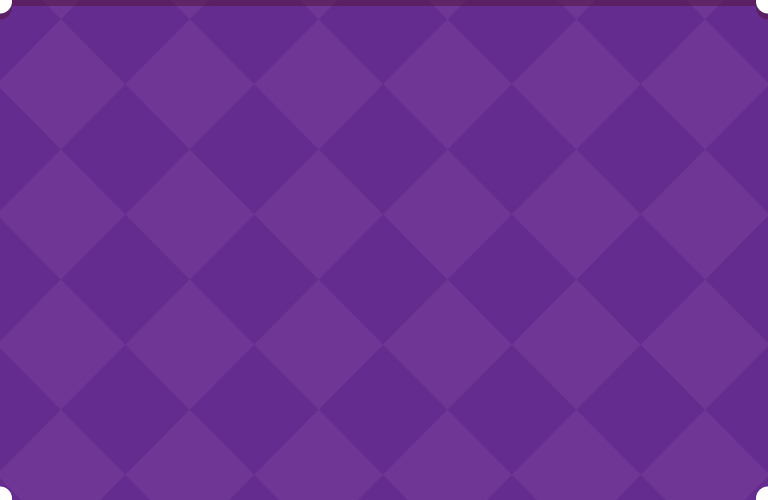
Write a WebGL 2 fragment shader that draws this pattern.

```glsl
#version 300 es
precision highp float;

uniform vec2 u_resolution;
out vec4 fragColor;

// Soft coverage of the inside of a signed distance, one pixel wide
float coverage(float dist) {
    return clamp(0.5 - dist * u_resolution.y, 0.0, 1.0);
}

// Signed distance to a panel with a round bite out of each corner
float panelDistance(vec2 p, vec2 size) {
    vec2 fromCentre = abs(p - 0.5 * size);
    vec2 toEdge = fromCentre - 0.5 * size;
    vec2 toBite = fromCentre - (0.5 * size - vec2(0.0, 0.003));
    return max(max(toEdge.x, toEdge.y), 0.024 - length(toBite));
}

// Signed distance to a grid of diamonds that touch at their tips
float diamondDistance(vec2 p) {
    vec2 period = vec2(0.2577, 0.2603);
    vec2 cell = abs(fract((p - vec2(0.1218, 0.0505)) / period + 0.5) - 0.5);
    return (cell.x + cell.y - 0.5) * period.x * 0.7071;
}

void main() {
    // Canvas height is one unit
    vec2 p = gl_FragCoord.xy / u_resolution.y;
    vec2 size = vec2(u_resolution.x / u_resolution.y, 1.0);

    vec3 deepPurple = vec3(0.396, 0.173, 0.561);
    vec3 palePurple = vec3(0.435, 0.212, 0.584);
    vec3 color = mix(deepPurple, palePurple, coverage(diamondDistance(p)));

    // Plum inner shadow: the panel edge moved down, seen along the top only
    float lit = coverage(panelDistance(p + vec2(0.0, 0.012), size));
    vec3 shaded = mix(color, vec3(0.32, 0.08, 0.22), 0.5);
    color = mix(shaded, color, lit);

    // White shows through the corner bites
    color = mix(vec3(1.0), color, coverage(panelDistance(p, size)));

    fragColor = vec4(color, 1.0);
}
```
